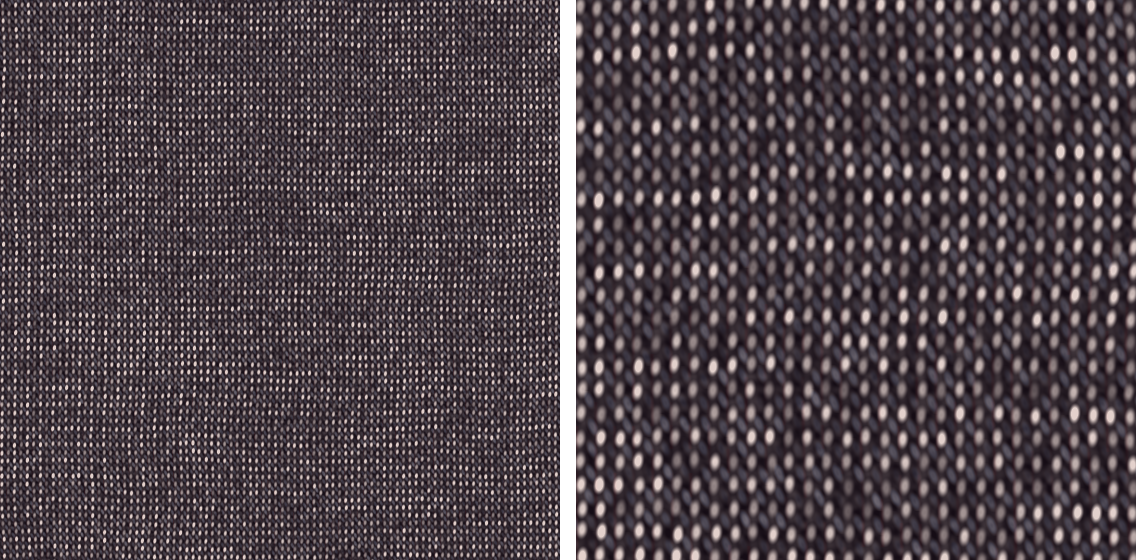
Left, the full canvas; right, a detail of the centre.
A Shadertoy shader for this texture:

```glsl
// Draws a fine dark woven cloth with rows of pale, uneven stitches.

const vec2 REPEATS = vec2(88.0, 70.0);
const vec3 SHADOW = vec3(0.13, 0.095, 0.125);
const vec3 GLINT = vec3(0.82, 0.755, 0.74);
const vec3 COOL = vec3(-0.025, 0.0, 0.03);
const vec3 WARM = vec3(0.03, -0.012, -0.012);

float hash(vec2 p) {
    vec3 q = fract(vec3(p.xyx) * 0.1031);
    q += dot(q, q.yzx + 33.33);
    return fract((q.x + q.y) * q.z);
}

float noise(vec2 p) {
    vec2 i = floor(p), f = fract(p);
    f = f * f * (3.0 - 2.0 * f);
    float low = mix(hash(i), hash(i + vec2(1, 0)), f.x);
    float high = mix(hash(i + vec2(0, 1)), hash(i + vec2(1, 1)), f.x);
    return mix(low, high, f.y);
}

// Soft leaning oval in each cell, with a slightly shifted centre.
float stitch(vec2 weave, vec2 radius, float lean, float jitter) {
    vec2 cell = floor(weave);
    vec2 shift = vec2(hash(cell + 17.0), hash(cell + 41.0)) - 0.5;
    vec2 q = fract(weave) - 0.5 - jitter * shift;
    q.x -= lean * q.y;
    return 1.0 - smoothstep(0.2, 1.0, length(q / radius));
}

// Brightness of one stitch: cell, column and row-streak variation.
float stitchStrength(vec2 cell, vec2 p) {
    float strength = mix(0.5, 1.2, hash(cell + 5.0));
    strength *= mix(0.85, 1.12, hash(vec2(cell.x, 211.0)));
    strength *= mix(0.7, 1.22, noise(vec2(p.x * 8.0, cell.y + 90.0)));
    // Every second column stands out towards the left side.
    float stripes = 1.0 - smoothstep(0.12, 0.5, p.x);
    float parity = 1.0 - 2.0 * mod(cell.x, 2.0);
    return strength * (1.0 + 0.24 * stripes * parity);
}

// Broad folds of light across the cloth.
float foldLight(vec2 p) {
    float fold = 0.12 * exp(-pow((p.x - 0.19) / 0.12, 2.0));
    float edge = 0.08 * smoothstep(0.85, 1.0, p.x);
    return 0.94 + fold + edge + 0.12 * (noise(p * 5.0) - 0.5);
}

void mainImage(out vec4 fragColor, in vec2 fragCoord) {
    vec2 p = fragCoord / iResolution.xy;

    // Slight drift of the threads.
    vec2 drift = vec2(noise(p * vec2(4.0, 9.0)), noise(p * vec2(9.0, 4.0) + 30.0));
    vec2 weave = p * REPEATS + 0.5 * (drift - 0.5);
    vec2 cell = floor(weave);

    // Pale stitches over darker threads that fill the gaps.
    float pale = stitch(weave, vec2(0.36, 0.47), 0.12, 0.14);
    pale *= stitchStrength(cell, p);
    vec2 gapWeave = weave + 0.5;
    float gap = stitch(gapWeave, vec2(0.34, 0.5), -0.35, 0.2);
    gap *= mix(0.12, 0.42, hash(floor(gapWeave) + 73.0));
    float warp = 0.06 * cos(6.2832 * (weave.x - 0.5));
    float grain = 0.16 * (noise(p * 260.0) - 0.5);

    float tone = (pale + gap + warp + 0.04) * foldLight(p) + grain;
    vec3 cloth = mix(SHADOW, GLINT, clamp(tone, -0.07, 1.1));

    // Cool gaps and reddish left flanks of the stitches.
    float flank = smoothstep(0.1, 0.25, fract(weave.x));
    flank *= 1.0 - smoothstep(0.25, 0.42, fract(weave.x));
    cloth += COOL * smoothstep(0.05, 0.25, gap);
    cloth += WARM * flank * hash(cell + 131.0);
    fragColor = vec4(clamp(cloth, 0.0, 1.0), 1.0);
}
```
